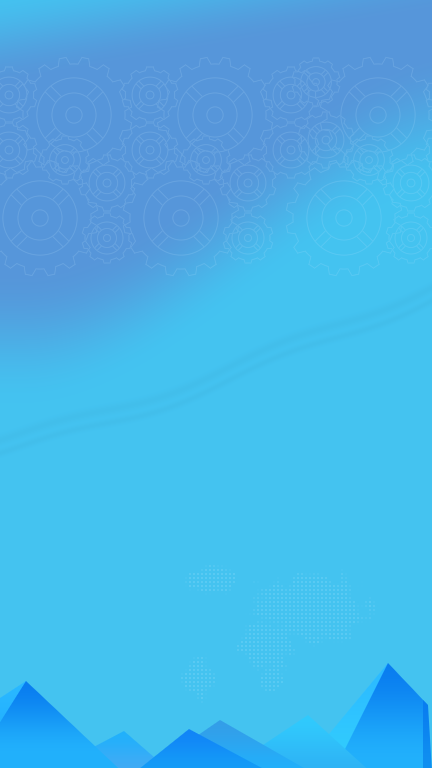
This background is drawn by a Shadertoy shader. Its source:

```glsl
// A cyan backdrop with a violet-blue cloud, faint gear outlines, a ghostly
// dotted map and faceted blue peaks along the bottom edge. Gears and peaks are
// distance functions in a canvas of 432 x 768 design units, y pointing down.

#define CANVAS vec2(432.0, 768.0)
#define SKY vec3(0.265, 0.763, 0.942)
#define CLOUD vec3(0.337, 0.588, 0.853)
#define DEEP vec3(0.035, 0.49, 0.94)
#define BRIGHT vec3(0.13, 0.69, 0.985)
#define GEAR_ALPHA 0.15
#define DOT_ALPHA 0.16
#define DOT_PITCH 4.0
#define WAVE_ALPHA 0.022

const float PI = 3.14159;
float unit; // size of one screen pixel in design units

// Gradient noise
vec2 hashGradient(vec2 cell) {
    float a = 6.2832 * fract(sin(dot(cell, vec2(127.1, 311.7))) * 43758.5);
    return vec2(cos(a), sin(a));
}

float gradientNoise(vec2 p) {
    vec2 i = floor(p), f = fract(p);
    vec2 s = f * f * f * (f * (f * 6.0 - 15.0) + 10.0);
    vec2 e = vec2(0.0, 1.0);
    float top = mix(dot(hashGradient(i), f), dot(hashGradient(i + e.yx), f - e.yx), s.x);
    float low = mix(dot(hashGradient(i + e), f - e), dot(hashGradient(i + 1.0), f - 1.0), s.x);
    return mix(top, low, s.y);
}

float stroke(float d) {
    return 1.0 - smoothstep(0.0, max(unit, 1.1), abs(d));
}

// Toothed outline, concentric rings and four double spokes
float gear(vec2 p, float r, float teeth) {
    float len = length(p);
    if (len > r + 3.0) return 0.0;
    float sector = 2.0 * PI / teeth;
    float a = mod(atan(p.y, p.x), sector) - 0.5 * sector;
    vec2 q = len * vec2(cos(a), abs(sin(a)));
    float tooth = max(q.x - r, q.y - r * sector * 0.24 + (q.x - 0.9 * r) * 0.35);
    float ink = stroke(min(len - 0.88 * r, tooth));
    ink = max(ink, stroke(len - 0.64 * r));
    ink = max(ink, stroke(len - 0.38 * r));
    ink = max(ink, stroke(len - 0.14 * r));
    vec2 diagonal = abs(vec2(p.x + p.y, p.x - p.y)) * 0.707;
    float spoke = stroke(min(diagonal.x, diagonal.y) - 0.07 * r);
    return max(ink, spoke * step(0.38 * r, len) * step(len, 0.64 * r));
}

// The same cluster of gears repeated across the canvas: offset and radius
float gearField(vec2 p) {
    vec3 cluster[9] = vec3[9](vec3(0, 0, 58), vec3(-34, 103, 58),
        vec3(76, -20, 28), vec3(76, 35, 28), vec3(33, 68, 28), vec3(33, 123, 25),
        vec3(-9, 45, 24), vec3(-62, -33, 24), vec3(-52, 25, 28));
    float ink = 0.0;
    for (int k = -1; k <= 2; k++) {
        vec2 base = vec2(74.0 + 141.0 * float(k) + (k == 2 ? 22.0 : 0.0), 115.0);
        int count = k == 2 ? 9 : 7;
        for (int i = 0; i < count; i++) {
            vec3 g = cluster[i];
            ink = max(ink, gear(p - base - g.xy, g.z, g.z > 40.0 ? 16.0 : 10.0));
        }
    }
    return ink;
}

// Dots kept inside roughened ellipses: centre and radii
float dottedMap(vec2 p) {
    vec4 lands[5] = vec4[5](vec4(213, 580, 23, 16), vec4(198, 677, 15, 20),
        vec4(264, 645, 27, 24), vec4(272, 680, 10, 16), vec4(310, 608, 54, 33));
    vec2 cell = (floor(p / DOT_PITCH) + 0.5) * DOT_PITCH;
    float land = 0.0;
    for (int i = 0; i < 5; i++) {
        float d = length((cell - lands[i].xy) / lands[i].zw);
        land = max(land, 1.0 - smoothstep(0.85, 1.1, d + 0.6 * gradientNoise(cell / 14.0)));
    }
    return land * (1.0 - smoothstep(0.7, 0.7 + max(unit, 0.8), length(p - cell)));
}

// Wedge below an apex; run = sideways spread per unit of drop, left and right
void peak(inout vec3 col, vec2 p, vec2 apex, vec2 run, vec3 high, vec3 low, float fade) {
    vec2 q = p - apex;
    vec2 sides = (vec2(-q.x, q.x) - run * q.y) / sqrt(1.0 + run * run);
    float cover = clamp(0.5 - max(max(sides.x, sides.y), -q.y) / unit, 0.0, 1.0);
    col = mix(col, mix(high, low, smoothstep(0.0, fade, q.y)), cover);
}

void mainImage(out vec4 fragColor, in vec2 fragCoord) {
    vec2 uv = fragCoord / iResolution.xy;
    vec2 p = vec2(uv.x, 1.0 - uv.y) * CANVAS;
    unit = CANVAS.y / iResolution.y;

    // Sky with the cloud between a sloping top and a curved lower border
    float border = mix(338.0, 115.0, smoothstep(0.05, 1.1, uv.x));
    float cloud = 1.0 - smoothstep(-68.0, 68.0, p.y - border);
    cloud *= smoothstep(-48.0, 48.0, p.y + 0.17 * p.x - 38.0);
    vec3 col = mix(SKY, CLOUD, cloud);

    // Faint wave bands
    float wave = p.y - 440.0 + 155.0 * pow(uv.x, 1.2) + 5.0 * sin(uv.x * 12.0);
    col *= 1.0 - WAVE_ALPHA * (smoothstep(8.0, 0.0, abs(wave)) + smoothstep(6.0, 0.0, abs(wave - 13.0)));

    col = mix(col, vec3(0.75, 0.9, 1.0), GEAR_ALPHA * gearField(p));
    col = mix(col, vec3(0.8, 0.95, 1.0), DOT_ALPHA * dottedMap(p));

    // Peaks from back to front
    vec3 open = col, pale = vec3(0.19, 0.79, 0.99), dusk = vec3(0.2, 0.62, 0.91);
    peak(col, p, vec2(388, 663), vec2(0.83, 0.0), BRIGHT + 0.04, pale, 90.0);
    peak(col, p, vec2(388, 663), vec2(0.5, 0.95), DEEP, BRIGHT, 100.0);
    peak(col, p, vec2(423, 700), vec2(0.0, 0.95), DEEP, vec3(0.06, 0.56, 0.94), 68.0);
    col = mix(col, open, clamp((p.x - 428.0 - 0.06 * (p.y - 705.0)) / unit + 0.5, 0.0, 1.0));
    peak(col, p, vec2(308, 715), vec2(1.5, 1.1), pale, vec3(0.18, 0.7, 0.96), 60.0);
    peak(col, p, vec2(124, 731), vec2(1.9, 1.15), BRIGHT, dusk + 0.05, 40.0);
    peak(col, p, vec2(220, 720), vec2(1.45, 1.75), dusk, BRIGHT, 55.0);
    peak(col, p, vec2(189, 729), vec2(1.25, 1.87), DEEP + 0.03, vec3(0.08, 0.61, 0.97), 42.0);
    peak(col, p, vec2(26, 681), vec2(1.53, 0.0), BRIGHT + 0.03, BRIGHT, 60.0);
    peak(col, p, vec2(26, 681), vec2(0.63, 1.06), DEEP, BRIGHT, 74.0);

    fragColor = vec4(col, 1.0);
}
```
